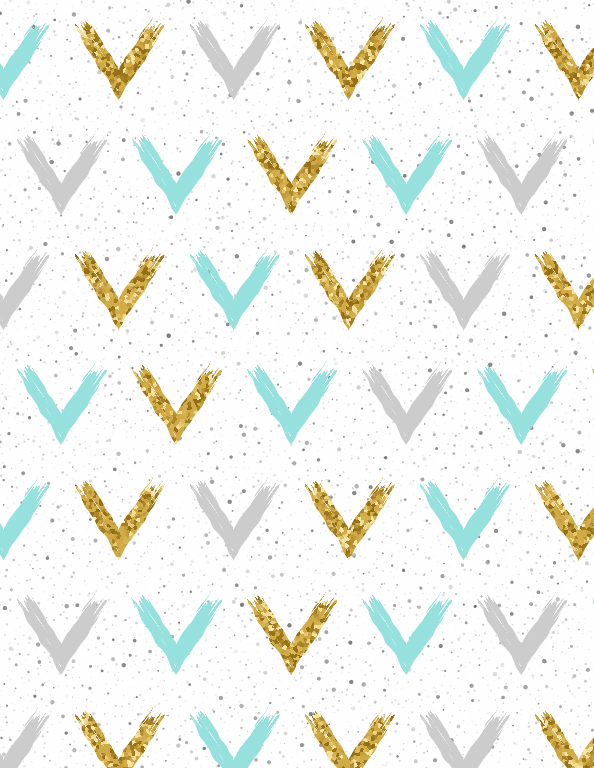
Reproduce this pattern procedurally as a Shadertoy shader.

```glsl
// Staggered rows of dry-brush V marks in teal, silver and gold glitter on speckled white.
// Each V is one mirrored band; stretched gradient noise frays it into bristles,
// a jittered cell pattern makes the glitter, and rotated grids scatter the specks.

// Layout, in canvas heights measured from the top left
const float PITCH     = 0.1498;              // spacing of marks across and down
const vec2  FIRST_TIP = vec2(0.004, 0.125);  // tip of the top left mark

// Mark shape, in units of PITCH
const float ARM_WIDTH  = 0.125;
const float ARM_LENGTH = 0.69;
const float FRAY       = 0.13;               // unevenness of the arm ends
const float WOBBLE     = 0.022;              // unevenness of the arm sides
const float BRISTLES   = 58.0;               // bristle noise frequency

const float FLAKE = 0.0046;                  // glitter flake size

const vec3 PAPER      = vec3(0.995);
const vec3 TEAL       = vec3(0.59, 0.88, 0.87);
const vec3 SILVER     = vec3(0.80);
const vec3 GOLD_DARK  = vec3(0.58, 0.43, 0.09);
const vec3 GOLD_MID   = vec3(0.82, 0.67, 0.27);
const vec3 GOLD_LIGHT = vec3(0.97, 0.90, 0.65);

// Colour order, four rows of four: 0 teal, 1 gold, 2 silver
const int ORDER[16] = int[16](0, 1, 2, 1,
                              2, 0, 1, 0,
                              2, 1, 0, 1,
                              0, 1, 0, 2);

vec2 hash2(vec2 p) {
    vec3 q = fract(p.xyx * vec3(0.1031, 0.1030, 0.0973));
    q += dot(q, q.yzx + 33.33);
    return fract((q.xx + q.yz) * q.zy);
}

vec2 gradient(vec2 cell) {
    float angle = 6.2832 * hash2(cell).x;
    return vec2(cos(angle), sin(angle));
}

float gradientNoise(vec2 p) {
    vec2 i = floor(p), f = fract(p);
    vec2 u = f * f * f * (f * (f * 6.0 - 15.0) + 10.0);
    vec2 e = vec2(1.0, 0.0);
    float low  = mix(dot(gradient(i), f), dot(gradient(i + e), f - e), u.x);
    float high = mix(dot(gradient(i + e.yx), f - e.yx),
                     dot(gradient(i + e.xx), f - e.xx), u.x);
    return mix(low, high, u.y);
}

// Coverage of one mark; q is relative to its tip, y down
float brushV(vec2 q, float aa) {
    float side = step(0.0, q.x);
    vec2 m = vec2(abs(q.x), q.y);
    vec2 axis = normalize(vec2(0.33 + 0.025 * side, -0.54));
    float along  = dot(m, axis);
    float across = dot(m, vec2(axis.y, -axis.x));
    float seed = 17.0 * side + 40.5;

    // Arm with uneven sides and a frayed end
    float lower = -0.012 + WOBBLE * gradientNoise(vec2(along * 9.0, seed));
    float upper = ARM_WIDTH + WOBBLE * gradientNoise(vec2(along * 8.0, seed + 5.0));
    float reach = ARM_LENGTH + FRAY * gradientNoise(vec2(across * BRISTLES, seed + 9.0));
    float inside = min(min(across - lower, upper - across), reach - along);
    float body = smoothstep(-0.6 * aa, 0.6 * aa, inside);

    // Dry streaks that open towards the end
    float strand = (across + 0.05 * along) * BRISTLES;
    float streak = gradientNoise(vec2(strand, along * 4.0 + seed));
    float limit = mix(0.42, 0.12, smoothstep(0.35, ARM_LENGTH, along));
    float soft = 0.3 * BRISTLES * aa;
    return body * (1.0 - 0.9 * smoothstep(limit - 0.3 * soft, limit + soft, streak));
}

// Flat flakes, each with a random shade
vec3 glitter(vec2 p) {
    vec2 cell = floor(p / FLAKE), f = fract(p / FLAKE);
    float nearest = 9.0, shade = 0.0;
    for (int y = -1; y <= 1; y++)
    for (int x = -1; x <= 1; x++) {
        vec2 o = vec2(x, y);
        vec2 d = o + hash2(cell + o + 50.0) - f;
        if (dot(d, d) < nearest) {
            nearest = dot(d, d);
            shade = hash2(cell + o + 191.0).x;
        }
    }
    vec3 gold = mix(GOLD_DARK, GOLD_MID, smoothstep(0.05, 0.5, shade));
    return mix(gold, GOLD_LIGHT, smoothstep(0.72, 1.0, shade));
}

// Darkness of one layer of scattered dots
float specks(vec2 p, float size, float radius, float angle, float aa) {
    float c = cos(angle), s = sin(angle);
    vec2 g = mat2(c, s, -s, c) * p / size + 100.0;
    vec2 cell = floor(g);
    vec2 centre = 0.15 + 0.7 * hash2(cell);
    vec2 trait = hash2(cell + 71.0);
    float r = radius * mix(0.35, 1.0, trait.x * trait.x);
    float d = length(fract(g) - centre) * size - r;
    return (1.0 - smoothstep(-0.6 * aa, 0.6 * aa, d)) * trait.y;
}

void mainImage(out vec4 fragColor, in vec2 fragCoord) {
    float aa = 1.0 / iResolution.y;
    vec2 p = vec2(fragCoord.x, iResolution.y - fragCoord.y) * aa;

    // Speckled paper
    vec3 colour = PAPER;
    colour -= 0.22 * specks(p, 0.012, 0.0017, 0.5, aa);
    colour -= 0.50 * specks(p, 0.021, 0.0029, 1.1, aa);

    // Staggered grid of marks
    vec2 g = (p - FIRST_TIP) / PITCH;
    float row = floor(g.y + 0.85);
    g.x -= 0.5 * mod(row, 2.0);
    float column = round(g.x);
    int kind = ORDER[(int(row) & 3) * 4 + (int(column) & 3)];
    vec3 paint = kind == 0 ? TEAL : kind == 1 ? glitter(p) : SILVER;
    colour = mix(colour, paint, brushV(g - vec2(column, row), aa / PITCH));

    fragColor = vec4(colour, 1.0);
}
```
